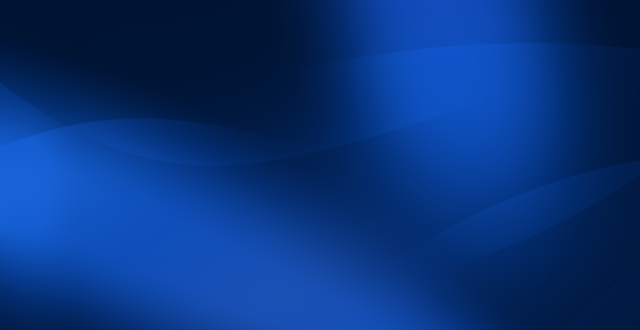
Reproduce this background procedurally as a Shadertoy shader.

```glsl
// Deep blue backdrop with soft diagonal glows and thin translucent curved veils.

const vec3 NAVY   = vec3(0.000, 0.075, 0.195);
const vec3 COBALT = vec3(0.010, 0.180, 0.455);
const vec3 AZURE  = vec3(0.050, 0.305, 0.730);

// Soft round falloff around a centre
float glow(vec2 p, vec2 centre, vec2 radius) {
    vec2 d = (p - centre) / radius;
    return exp(-dot(d, d));
}

// Height of a bowed line; the right flank flattens with ease
float bow(float x, vec2 apex, float bend, float ease) {
    float d = x - apex.x;
    return apex.y + bend * d * d / (1.0 + ease * max(d, 0.0));
}

// Smoothed coverage of the area above a height
float above(float y, float height, float blur) {
    return smoothstep(-blur, blur, y - height);
}

// Three-stop blue ramp
vec3 blueRamp(float t) {
    vec3 low = mix(NAVY, COBALT, clamp(t * 2.0, 0.0, 1.0));
    return mix(low, AZURE, clamp(t * 2.0 - 1.0, 0.0, 1.2));
}

// Upright beam with a rounded lower end
float beam(vec2 p) {
    float axis = 0.69 + 0.10 * (1.0 - p.y);
    vec2 d = vec2((p.x - axis) / 0.175, min(p.y - 0.8, 0.0) / 0.47);
    return exp(-pow(length(d), 3.0));
}

// Broad band sweeping from the left side to the bottom
float sweep(vec2 p) {
    float top = 0.72 - 0.55 * p.x - 0.65 * p.x * p.x;
    float bottom = 0.17 - 0.75 * p.x;
    return (1.0 - above(p.y, top, 0.22)) * above(p.y, bottom, 0.21);
}

// Brightness added by the overlapping veils
float veils(vec2 p, float blur) {
    float valley = bow(p.x, vec2(0.332, 0.4975), 2.3, 2.55);
    float hill   = bow(p.x, vec2(0.22, 0.641), -1.82, 1.5);
    float crest  = bow(p.x, vec2(0.83, 0.869), -0.6, 0.0);
    float wing   = bow(p.x, vec2(1.15, 0.54), -1.14, 0.0);
    float keel   = bow(p.x, vec2(0.49, 0.133), 1.3, 0.0);

    float overValley = above(p.y, valley, blur);
    float underHill  = 1.0 - above(p.y, hill, blur);
    float underCrest = 1.0 - above(p.y, crest, blur);
    float underWing  = 1.0 - above(p.y, wing, blur);
    float overKeel   = above(p.y, keel, blur);

    float lift = 0.0;
    // Left lens and corner
    float leftFade = 1.0 - smoothstep(0.2, 0.52, p.x);
    lift += 0.17 * underHill * leftFade * exp(-max(hill - p.y, 0.0) / 0.25);
    lift += 0.13 * (1.0 - overValley) * (1.0 - smoothstep(0.03, 0.13, p.x));
    float valleyFade = smoothstep(0.08, 0.2, p.x) * (1.0 - smoothstep(0.6, 0.8, p.x));
    lift += 0.09 * overValley * valleyFade * exp(-max(p.y - valley, 0.0) / 0.12);
    // Upper right veil
    float crestFade = smoothstep(0.42, 0.62, p.x);
    lift += 0.10 * underCrest * crestFade * exp(-max(crest - p.y, 0.0) / 0.3);
    // Lower right lens
    lift += 0.13 * underWing * overKeel * smoothstep(0.55, 0.85, p.x);
    lift += 0.04 * (1.0 - overKeel) * smoothstep(0.48, 0.65, p.x);
    // Faint corner veil
    lift += 0.03 * (1.0 - above(p.y, 0.208 + 1.75 * (p.x - 1.0), blur));
    return lift;
}

void mainImage(out vec4 fragColor, in vec2 fragCoord) {
    vec2 p = fragCoord / iResolution.xy;
    float blur = 1.2 / iResolution.y;

    // Combine the glows without hard overlaps
    float ambient = 0.38 * glow(p, vec2(0.60, 0.28), vec2(0.30, 0.36));
    float dark = (1.0 - beam(p)) * (1.0 - 0.95 * sweep(p)) * (1.0 - ambient);
    float level = 1.0 - dark + veils(p, blur);
    vec3 color = blueRamp(level);

    // Pale light at the left and violet light at the bottom
    color += vec3(0.04, 0.06, 0.06) * glow(p, vec2(0.0, 0.44), vec2(0.17, 0.18));
    color += vec3(0.055, 0.02, 0.0) * glow(p, vec2(0.44, 0.08), vec2(0.20, 0.25));
    color += vec3(0.02, -0.01, 0.0) * glow(p, vec2(0.68, 1.0), vec2(0.14, 0.16));

    fragColor = vec4(clamp(color, 0.0, 1.0), 1.0);
}
```
